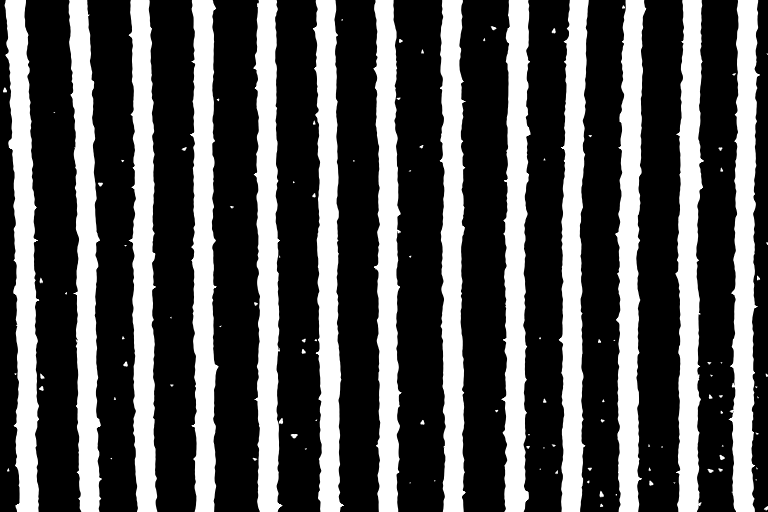
Write a WebGL 1 fragment shader that draws this pattern.

```glsl
precision highp float;
// Thirteen hand-printed white stripes on black: uneven spacing and lean come
// from smooth functions of the stripe index, ragged edges from 1D noise, and
// ink flecks from a jittered grid that is denser toward the lower right.

uniform vec2 u_resolution;

#define ACROSS 12.886      // stripe pitches across the canvas
#define FIRST 0.42         // centre of the first stripe, in pitches
#define HALF_WIDTH 0.161   // half of a stripe, in pitches
#define BOW 0.2            // rightward crowding of the later stripes
#define LEAN 0.02          // fan of the upper ends, per stripe
#define ROUGH 0.038        // depth of the edge bumps
#define NIB 0.075          // depth of the rare edge spikes
#define FLECK_GRID 5.0     // fleck cells per pitch
#define FLECK_DENSITY 0.022

float hash(vec2 p) {
  return fract(sin(dot(p, vec2(127.1, 311.7))) * 43758.5453);
}

float noise1(float t, float seed) {
  float i = floor(t);
  float f = fract(t);
  f = f * f * (3.0 - 2.0 * f);
  return mix(hash(vec2(i, seed)), hash(vec2(i + 1.0, seed)), f);
}

float noise2(vec2 p) {
  vec2 i = floor(p);
  vec2 f = fract(p);
  f = f * f * (3.0 - 2.0 * f);
  float low = mix(hash(i), hash(i + vec2(1.0, 0.0)), f.x);
  float high = mix(hash(i + vec2(0.0, 1.0)), hash(i + 1.0), f.x);
  return mix(low, high, f.y);
}

// Centre line of stripe i at height v (0 bottom, 1 top)
float stripeCentre(float i, float v) {
  float t = 2.0 * v - 1.0;
  float away = (i - 8.3) / 3.3;
  float spacing = BOW * exp(-away * away) + 0.034 * cos(1.8 * (i - 0.9));
  float topShift = LEAN * (i - 6.0) + 0.055 * cos(1.047 * (i - 3.0));
  float bottomShift = 0.05 - 0.006 * i;
  float bend = topShift * pow(max(t, 0.0), 1.4) + bottomShift * max(-t, 0.0);
  return FIRST + i + spacing + bend;
}

// Signed distance to a stripe; each side has its own ragged edge
float stripeDistance(vec2 p, float i, float v) {
  float x = p.x - stripeCentre(i, v);
  x -= 0.04 * (noise1(p.y * 0.9, i + 51.0) - 0.5);
  float seed = i * 2.0 + step(0.0, x) + 7.0;
  float bumps = noise1(p.y * 7.0, seed) - 0.5;
  bumps += 0.5 * (noise1(p.y * 16.0, seed + 40.0) - 0.5);
  float nib = pow(noise1(p.y * 9.0, seed + 80.0), 14.0);
  return abs(x) - HALF_WIDTH - ROUGH * bumps - NIB * nib;
}

// Signed distance to the fleck in this grid cell, if it holds one
float fleckDistance(vec2 p, vec2 uv) {
  vec2 q = p * FLECK_GRID;
  vec2 cell = floor(q);
  float low = 1.0 - smoothstep(0.02, 0.5, uv.y);
  float right = smoothstep(0.45, 1.0, uv.x);
  float margin = smoothstep(0.96, 0.99, uv.x);
  float cluster = smoothstep(0.72, 0.92, noise2(cell * 0.3 + 13.0));
  float density = FLECK_DENSITY + 0.025 * low + 0.11 * low * right;
  density += 0.09 * margin + 0.16 * cluster * (0.3 + 0.7 * low);
  if (hash(cell + 3.7) > density) return 1.0;

  vec2 jitter = vec2(hash(cell + 17.3), hash(cell + 29.1));
  vec2 d = fract(q) - mix(vec2(0.28), vec2(0.72), jitter);
  float angle = 6.2832 * hash(cell + 41.9);
  float c = cos(angle);
  float s = sin(angle);
  d = vec2(c * d.x + s * d.y, c * d.y - s * d.x);
  d.x /= mix(1.0, 1.7, hash(cell + 53.3));
  float size = hash(cell + 67.7);
  float radius = mix(0.045, 0.18, size * size);
  radius *= 1.0 + 0.2 * sin(3.0 * atan(d.y, d.x + 0.0001) + angle);
  return (length(d) - radius) / FLECK_GRID;
}

void main() {
  vec2 uv = gl_FragCoord.xy / u_resolution;
  float pixel = ACROSS / u_resolution.x;
  vec2 p = gl_FragCoord.xy * pixel;

  // Nearest stripe among the neighbours, since leaning ones leave their slot
  float nearest = 1.0;
  float index = floor(p.x - FIRST + 0.5);
  for (int k = -1; k <= 1; k++) {
    nearest = min(nearest, stripeDistance(p, index + float(k), uv.y));
  }

  // White ink: stripes and flecks together
  float d = min(nearest, fleckDistance(p, uv));
  float ink = clamp(0.5 - d / pixel, 0.0, 1.0);
  gl_FragColor = vec4(vec3(ink), 1.0);
}
```
